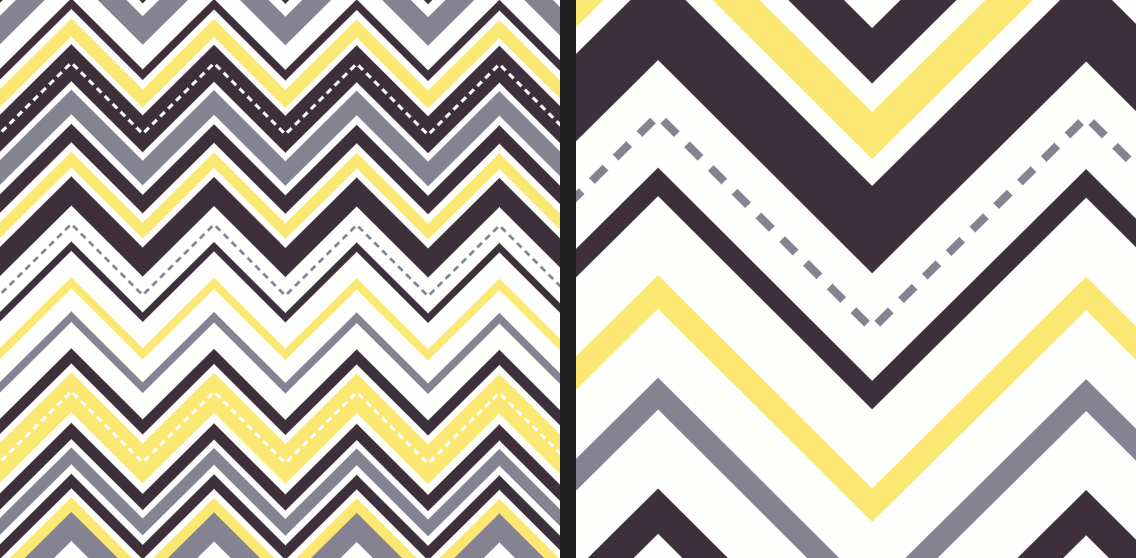
Left: the whole. Right: its middle third, enlarged.
Give the GLSL for this pattern, as a Shadertoy shader.

```glsl
// Stacked chevron stripes in plum, grey and yellow on white, with stitched dashes.
// The plane is folded into zigzags, so each stripe is an interval of one height
// coordinate; dashes are small boxes repeated along the folded slope.

const vec3 WHITE  = vec3(0.995, 0.995, 0.988);
const vec3 PLUM   = vec3(0.24, 0.19, 0.23);
const vec3 GREY   = vec3(0.52, 0.51, 0.57);
const vec3 YELLOW = vec3(0.985, 0.91, 0.45);

const float PERIOD = 0.2548;        // zigzag width, in canvas widths
const float SLOPE  = 0.993;
const float DRIFT  = 0.0035;        // slight sag towards the right
const float DASHES_PER_SLOPE = 9.0;
const int   STRIPE_COUNT = 18;

// Start and end of each stripe, measured downwards at a peak
const vec2 STRIPES[STRIPE_COUNT] = vec2[](
    vec2(-0.150, -0.121), vec2(-0.098, -0.047), vec2(-0.003, 0.016),
    vec2(0.033, 0.065), vec2(0.079, 0.145), vec2(0.160, 0.204),
    vec2(0.221, 0.254), vec2(0.271, 0.299), vec2(0.315, 0.367),
    vec2(0.431, 0.448), vec2(0.495, 0.515), vec2(0.556, 0.575),
    vec2(0.622, 0.649), vec2(0.665, 0.736), vec2(0.755, 0.784),
    vec2(0.799, 0.829), vec2(0.846, 0.872), vec2(0.888, 0.918));

// Palette entry of each stripe: 0 plum, 1 grey, 2 yellow
const int INKS[STRIPE_COUNT] = int[](
    0, 1, 0, 2, 0, 1, 0, 2, 0, 0, 2, 1, 0, 2, 0, 1, 0, 2);

vec3 inkColor(int ink) {
    return ink == 0 ? PLUM : (ink == 1 ? GREY : YELLOW);
}

// Coverage of the interval span.x..span.y at height h
float band(float h, vec2 span, float blur) {
    return smoothstep(-blur, blur, h - span.x) * smoothstep(-blur, blur, span.y - h);
}

float boxDistance(vec2 p, vec2 halfSize) {
    vec2 d = abs(p) - halfSize;
    return length(max(d, 0.0)) + min(max(d.x, d.y), 0.0);
}

// Coverage of a dashed line; zig = (distance from the peak, height)
float stitches(vec2 zig, float center, float halfWidth, float blur) {
    float spacing = 0.5 * PERIOD / DASHES_PER_SLOPE;
    float offset = zig.y - center;
    float along = (fract((zig.x + 0.5 * offset) / spacing) - 0.5) * spacing;
    vec2 q = vec2(along * sqrt(2.0), offset / sqrt(2.0));
    return 1.0 - smoothstep(-blur, blur, boxDistance(q, vec2(0.0057, halfWidth)));
}

void mainImage(out vec4 fragColor, in vec2 fragCoord) {
    vec2 p = vec2(fragCoord.x, iResolution.y - fragCoord.y) / iResolution.x;
    float pixel = 1.0 / iResolution.x;

    // Fold the plane into zigzags
    float fromPeak = abs(fract(p.x / PERIOD) - 0.5) * PERIOD;
    float height = p.y - SLOPE * fromPeak - DRIFT * (p.x - 0.5 * PERIOD);
    vec2 zig = vec2(fromPeak, height);

    // Stripes, with the last grey one overlapping the yellow above it
    vec3 color = WHITE;
    for (int i = 0; i < STRIPE_COUNT; i++) {
        color = mix(color, inkColor(INKS[i]), band(height, STRIPES[i], pixel));
    }
    color = mix(color, GREY, band(height, vec2(0.914, 0.966), pixel));

    // Stitching
    float blur = 0.7 * pixel;
    color = mix(color, WHITE, stitches(zig, 0.112, 0.0027, blur));
    color = mix(color, GREY, stitches(zig, 0.400, 0.0024, blur));
    color = mix(color, WHITE, stitches(zig, 0.699, 0.0027, blur));

    fragColor = vec4(color, 1.0);
}
```
